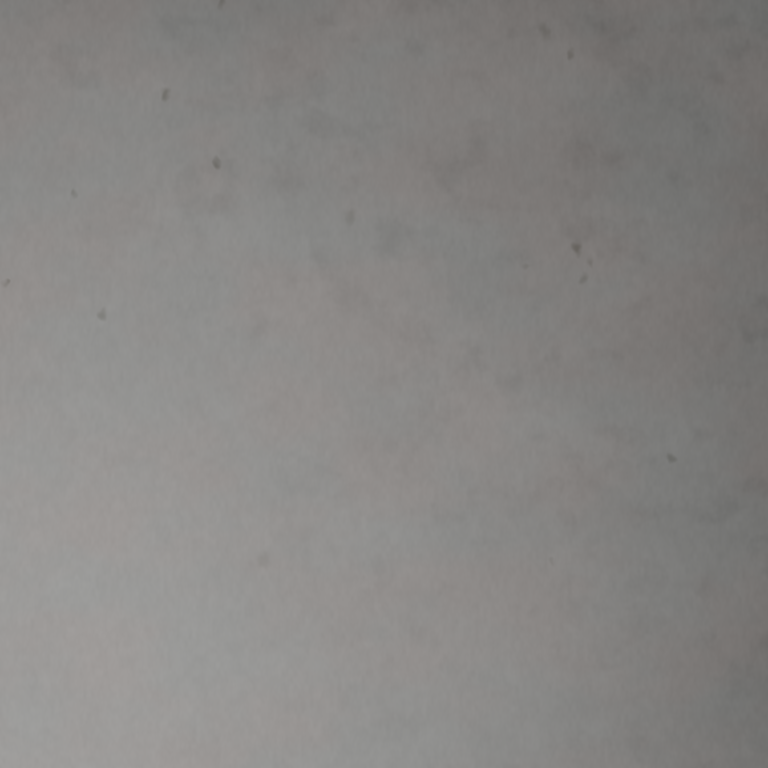
Give the GLSL for this texture, as a Shadertoy shader.

```glsl
// Smooth grey concrete wall in soft falling light, with faint mottling and a few dark specks.

const vec3 WARM_GREY = vec3(0.005, -0.002, -0.009);
const vec3 COOL_TINT = vec3(-0.005, 0.002, 0.003);
const vec3 WARM_TINT = vec3(0.005, -0.002, -0.003);
const vec3 SPECK_STAIN = vec3(0.085, 0.085, 0.095);
const int SPECK_COUNT = 16;

float hash(vec2 p) {
    vec3 q = fract(vec3(p.xyx) * 0.1031);
    q += dot(q, q.yzx + 33.33);
    return fract((q.x + q.y) * q.z);
}

float valueNoise(vec2 p) {
    vec2 cell = floor(p);
    vec2 f = fract(p);
    f = f * f * (3.0 - 2.0 * f);
    float low = mix(hash(cell), hash(cell + vec2(1, 0)), f.x);
    float high = mix(hash(cell + vec2(0, 1)), hash(cell + vec2(1, 1)), f.x);
    return mix(low, high, f.y);
}

// Layered noise centred on zero
float mottle(vec2 p, int octaves) {
    float sum = 0.0;
    float amplitude = 0.5;
    for (int i = 0; i < octaves; i++) {
        sum += amplitude * (valueNoise(p) - 0.5);
        p = mat2(1.6, 1.2, -1.2, 1.6) * p + 17.3;
        amplitude *= 0.55;
    }
    return sum;
}

// Light fades from the lower left towards the top and the right
float wallLight(vec2 uv) {
    vec2 s = uv * uv;
    return 0.614 - 0.17 * s.x - 0.125 * s.y + 0.1 * s.x * s.y;
}

// Small soft stains with ragged outlines, mostly in the upper part
float specks(vec2 uv) {
    vec2 ragged = uv + 0.016 * vec2(mottle(uv * 70.0, 2), mottle(uv * 70.0 + 40.0, 2));
    float stain = 0.0;
    for (int i = 0; i < SPECK_COUNT; i++) {
        float id = float(i) + 1.0;
        vec2 centre = vec2(hash(vec2(id, 3.1)), sqrt(hash(vec2(id, 8.7))));
        float radius = mix(0.007, 0.016, pow(hash(vec2(id, 5.3)), 2.0));
        float strength = mix(0.3, 1.0, hash(vec2(id, 9.9)));
        vec2 offset = (ragged - centre) * vec2(1.2, 0.85);
        stain = max(stain, strength * (1.0 - smoothstep(0.1, 1.0, length(offset) / radius)));
    }
    return stain;
}

void mainImage(out vec4 fragColor, in vec2 fragCoord) {
    vec2 uv = fragCoord / iResolution.xy;

    // Cloudy patches, clearer towards the upper right
    float roughness = smoothstep(0.2, 1.5, uv.x + uv.y);
    float clouds = mottle(uv * vec2(6.0, 9.0) + 4.0, 4);
    float blots = smoothstep(0.0, 0.4, mottle(uv * vec2(24.0, 30.0) + 31.0, 4));
    float light = wallLight(uv);
    light += clouds * mix(0.018, 0.04, roughness);
    light -= blots * mix(0.004, 0.026, roughness);

    // Small soft mottling and fine upright grain
    light += 0.014 * mottle(uv * vec2(65.0, 50.0) + 9.0, 2);
    light += 0.027 * mottle(uv * vec2(190.0, 105.0), 2);

    // Cool and warm drift over a slightly warm grey
    float hue = smoothstep(-0.25, 0.25, mottle(uv * vec2(8.0, 13.0) + 60.0, 4));
    vec3 color = vec3(light) + WARM_GREY + mix(COOL_TINT, WARM_TINT, hue);

    color -= SPECK_STAIN * specks(uv);
    fragColor = vec4(color, 1.0);
}
```
